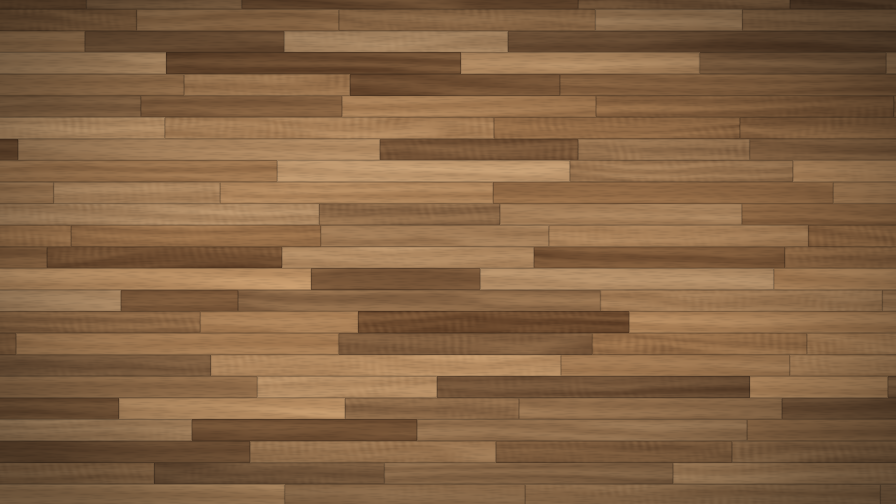
Reproduce this texture procedurally as a Shadertoy shader.

```glsl
// Butcher-block wood floor: thin rows of staves with random lengths and tones.
// Each stave gets its own grain from warped layered sines, cellular pores and
// optional cross ripple; thin dark seams and a soft vignette finish the surface.

const float ROWS = 23.35;         // rows over the canvas height
const float ROW_SHIFT = 0.08;     // part of a row hidden below the lower edge
const float STAVE_LENGTH = 0.50;  // mean length, in canvas heights
const float LENGTH_JITTER = 0.62; // shift of the end joints, in mean lengths
const float SEAM_WIDTH = 0.0007;  // in canvas heights
const float SEAM_DARKNESS = 0.23;
const float FIGURE = 0.19;        // broad growth bands
const float FIBRE = 0.10;         // fine streaks along the stave
const float RIPPLE = 0.08;        // cross ripple on some staves
const float PORE_DARKNESS = 0.06;
const vec2 PORE_CELL = vec2(0.045, 0.0055);
const float VIGNETTE = 0.43;

const vec3 WALNUT = vec3(0.43, 0.30, 0.192);
const vec3 OAK = vec3(0.62, 0.462, 0.31);
const vec3 HONEY = vec3(0.765, 0.602, 0.43);

float hash(vec2 p) {
    p = fract(p * vec2(0.1031, 0.1137));
    p += dot(p, p.yx + 33.33);
    return fract((p.x + p.y) * p.x * 17.31);
}

// Layered sines, each octave rotated and bent by the one before; about -1 to 1.
float waves(vec2 p) {
    const mat2 turn = mat2(0.8, 0.6, -0.6, 0.8);
    float sum = 0.0, amplitude = 0.6;
    for (int i = 0; i < 4; i++) {
        p += 0.6 * sin(p.yx + 1.3);
        sum += amplitude * sin(p.x) * cos(p.y);
        p = turn * p * 1.65 + 1.7;
        amplitude *= 0.62;
    }
    return sum;
}

// Cellular noise in long flat cells: 1 on a pore, 0 away from it.
float pores(vec2 p) {
    vec2 q = p / PORE_CELL, cell = floor(q);
    float nearest = 4.0;
    for (int y = -1; y <= 1; y++)
        for (int x = -1; x <= 1; x++) {
            vec2 id = cell + vec2(x, y);
            vec2 centre = id + vec2(hash(id + 3.1), hash(id + 47.7));
            nearest = min(nearest, length(q - centre));
        }
    return 1.0 - smoothstep(0.05, 0.5, nearest);
}

// Position of an end joint, in mean stave lengths.
float joint(float index, float row) {
    return index + LENGTH_JITTER * (hash(vec2(index + 61.0, row * 7.0 + 19.0)) - 0.5);
}

// Tone offset from the grain of one stave.
float grain(vec2 p, vec2 id) {
    float seed = hash(id + 5.3), style = hash(id + 71.9);
    vec2 q = p + vec2(seed, style) * 23.0;
    float bend = waves(q * vec2(3.5, 17.0));
    float bands = sin(q.y * mix(120.0, 260.0, seed) + bend * mix(2.0, 6.0, style) + q.x * 3.0);
    float streaks = waves(q * vec2(4.0, 150.0) + bend);
    float ripple = sin(q.x * 380.0 + 5.0 * bend + q.y * 60.0) * waves(q * vec2(14.0, 40.0));
    return FIGURE * (0.45 * bands + 0.7 * bend) + FIBRE * streaks
         + RIPPLE * ripple * smoothstep(0.5, 0.8, style);
}

vec3 woodColour(float tone) {
    return tone < 0.5 ? mix(WALNUT, OAK, tone * 2.0) : mix(OAK, HONEY, tone * 2.0 - 1.0);
}

void mainImage(out vec4 fragColor, in vec2 fragCoord) {
    vec2 p = fragCoord / iResolution.y;
    float pixel = 1.0 / iResolution.y;

    // Find the row and the stave
    float rowPos = p.y * ROWS + ROW_SHIFT;
    float row = floor(rowPos);
    float along = p.x / STAVE_LENGTH + 9.0 * hash(vec2(row + 13.0, 29.0)) + 2.0;
    float index = floor(along);
    if (along < joint(index, row)) index -= 1.0;
    else if (along >= joint(index + 1.0, row)) index += 1.0;
    vec2 id = vec2(index + 11.0, row * 3.0 + 37.0);

    // Tone of the stave with its grain
    float alternate = mod(index + row, 2.0);
    float tone = mix(0.03, 0.95, mix(hash(id), alternate, 0.25));
    vec3 colour = woodColour(tone + grain(p, id));
    colour *= 1.0 - PORE_DARKNESS * pores(p + hash(id + 9.0));
    colour *= 1.0 + 0.04 * (hash(id + 87.0) - 0.5) * vec3(1.0, 0.0, -1.5);

    // Seams between rows and at the stave ends
    float rowEdge = min(fract(rowPos), 1.0 - fract(rowPos)) / ROWS;
    float endEdge = min(along - joint(index, row), joint(index + 1.0, row) - along) * STAVE_LENGTH;
    float seam = 1.0 - smoothstep(0.0, SEAM_WIDTH + pixel, min(rowEdge, endEdge));
    colour *= 1.0 - SEAM_DARKNESS * seam;

    // Vignette
    vec2 centred = 2.0 * fragCoord / iResolution.xy - 1.0;
    colour *= 1.0 - VIGNETTE * smoothstep(0.1, 2.0, dot(centred, centred));

    fragColor = vec4(colour, 1.0);
}
```
